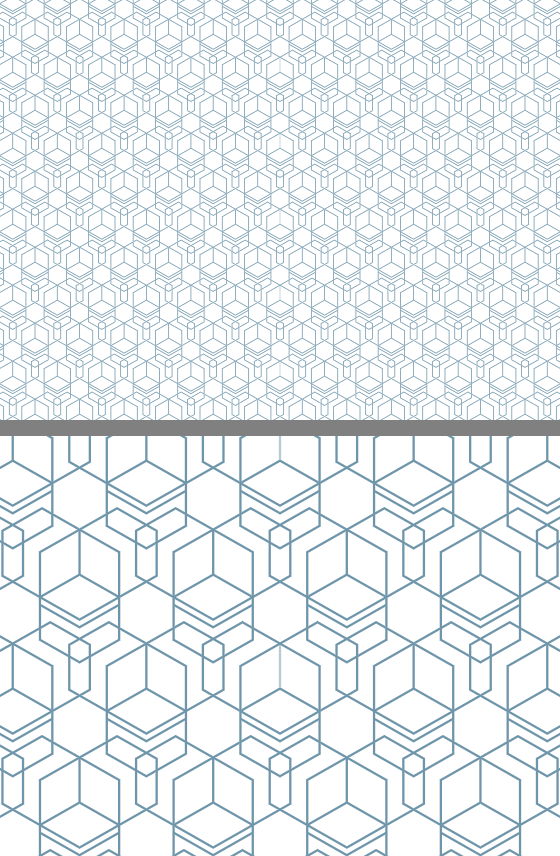
Top, the full canvas; bottom, a detail of the centre.
This pattern is drawn by a Shadertoy shader. Its source:

```glsl
// Line lattice of cubes, hexagons and three-armed stars on white.
// Two interleaved rectangular grids form the triangular lattice; each cell is
// mirrored in x and drawn from hexagon outlines and a few segments.

const float ROOT3 = 1.7320508;
const float CELLS_DOWN = 9.429;      // horizontal periods that fit the canvas height
const float STRETCH = 1.0155;        // slight vertical flattening of the lattice
const float ORIGIN_Y = -0.901;       // height of a star centre on the middle axis
const float LINE_WIDTH = 0.0172;
const float THIRD = 0.57735;         // distance between star, cube and hexagon centres
const float CUBE_RADIUS = 0.342;
const float CUBE_SKIRT = 0.058;      // drop of the second chevron below the cube
const float ARM_APOTHEM = 0.077;
const float SEAM_STRENGTH = 0.5;     // faded cube spines on the middle axis
const vec3 PAPER = vec3(1.0);
const vec3 INK = vec3(0.43, 0.585, 0.665);

// Signed distance to a pointy-top hexagon with mitred corners
float hexagon(vec2 p, float apothem) {
    p = abs(p);
    return max(p.x, 0.5 * p.x + 0.5 * ROOT3 * p.y) - apothem;
}

// Outline of a hexagon drawn out downwards by a given drop
float longHexagon(vec2 p, float apothem, float drop) {
    p.y -= clamp(p.y, -drop, 0.0);
    return abs(hexagon(p, apothem));
}

float segment(vec2 p, vec2 a, vec2 b) {
    vec2 ap = p - a, ab = b - a;
    return length(ap - ab * clamp(dot(ap, ab) / dot(ab, ab), 0.0, 1.0));
}

vec2 rotate(vec2 p, float angle) {
    float c = cos(angle), s = sin(angle);
    return vec2(c * p.x - s * p.y, s * p.x + c * p.y);
}

// Three long hexagons that overlap in one small hexagon
float star(vec2 p, float apothem, float reach) {
    float d = 1e3;
    float drop = reach - 2.0 * apothem / ROOT3;
    for (int i = 0; i < 3; i++) {
        d = min(d, longHexagon(rotate(p, float(i) * 2.0943951), apothem, drop));
    }
    return d;
}

// Cube outline, its lower chevron and the sloping inner edge, for p.x >= 0
float cube(vec2 p, float radius, float skirt) {
    float apothem = 0.5 * ROOT3 * radius;
    float d = min(abs(hexagon(p, apothem)), longHexagon(p, apothem, skirt));
    return min(d, segment(p, vec2(0.0), vec2(apothem, -0.5 * radius)));
}

// Fold the plane into one mirrored cell around a star and the cube above it
vec2 foldCell(vec2 p) {
    float middle = 0.5 * THIRD;
    return vec2(abs(fract(p.x + 0.5) - 0.5),
                mod(p.y - middle + 0.5 * ROOT3, ROOT3) - 0.5 * ROOT3 + middle);
}

// Box-filtered coverage of a line, stable below one pixel
float stroke(float d, float width, float pixel) {
    vec2 edges = clamp((vec2(d) + vec2(0.5, -0.5) * width) / pixel + 0.5, 0.0, 1.0);
    return edges.x - edges.y;
}

void mainImage(out vec4 fragColor, in vec2 fragCoord) {
    float pixel = CELLS_DOWN / iResolution.y;
    vec2 p = (fragCoord - 0.5 * iResolution.xy) * pixel;
    p.y = p.y * STRETCH - ORIGIN_Y;

    float lines = 1e3;
    float spines = 1e3;
    for (int i = 0; i < 2; i++) {
        vec2 q = foldCell(p - float(i) * vec2(0.5, 0.5 * ROOT3));
        vec2 fromCube = q - vec2(0.0, THIRD);
        vec2 fromGap = q - vec2(0.5, 0.5 * THIRD);
        lines = min(lines, star(q, ARM_APOTHEM, CUBE_RADIUS));
        lines = min(lines, cube(fromCube, CUBE_RADIUS, CUBE_SKIRT));
        lines = min(lines, abs(hexagon(fromGap, 0.5 * ROOT3 * (THIRD - CUBE_RADIUS))));
        spines = min(spines, segment(fromCube, vec2(0.0), vec2(0.0, CUBE_RADIUS)));
    }

    // Upright cube edges, paler along the middle axis
    float spineInk = stroke(spines, LINE_WIDTH, pixel);
    spineInk *= abs(p.x) < 0.1 ? SEAM_STRENGTH : 1.0;

    float ink = max(stroke(lines, LINE_WIDTH, pixel), spineInk);
    fragColor = vec4(mix(PAPER, INK, ink), 1.0);
}
```
